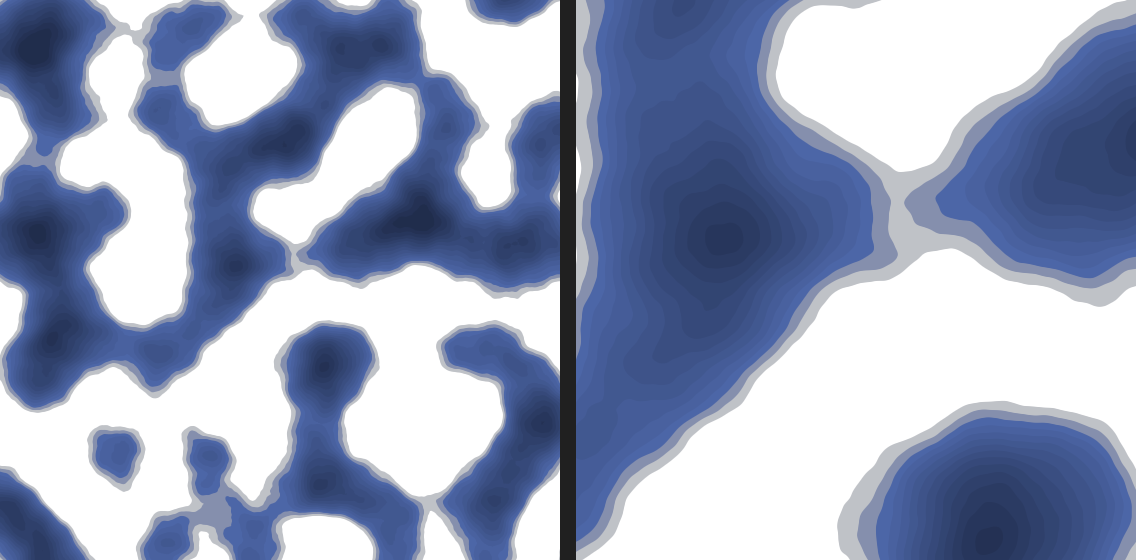
Left, the full canvas; right, a detail of the centre.
A WebGL 2 fragment shader for this texture:

```glsl
#version 300 es
precision highp float;
// Irregular stepped blue islands with grey rims on white, from layered gradient noise.

uniform vec2 u_resolution;
out vec4 fragColor;

// Noise layers
const float CELLS = 6.0;         // lattice cells across the canvas
const int OCTAVES = 3;
const float LACUNARITY = 4.0;
const float GAIN = 0.09;         // strength of the edge wobble
const uint SEED = 17u;

// Height thresholds
const float RIM_OUTER = -0.016;
const float RIM_INNER = 0.027;
const float ISLAND_EDGE = 0.066;
const float ISLAND_PEAK = 0.56;
const float STEPS = 13.0;        // shades between island edge and peak

// Colours
const vec3 PAPER = vec3(1.0);
const vec3 RIM_LIGHT = vec3(0.75, 0.76, 0.78);
const vec3 RIM_DARK = vec3(0.52, 0.56, 0.68);
const vec3 BLUE_LIGHT = vec3(0.30, 0.40, 0.655);
const vec3 BLUE_DARK = vec3(0.125, 0.175, 0.30);

const float TAU = 6.2831853;

uint scramble(uint v) {
    v = v * 747796405u + 2891336453u;
    v = ((v >> ((v >> 28u) + 4u)) ^ v) * 277803737u;
    return (v >> 22u) ^ v;
}

// Unit gradient at a lattice corner
vec2 cornerGradient(vec2 corner, uint layer) {
    ivec2 c = ivec2(corner);
    uint h = scramble(uint(c.x) + scramble(uint(c.y) + scramble(layer + SEED)));
    float angle = TAU * float(h >> 8u) / 16777216.0;
    return vec2(cos(angle), sin(angle));
}

float cornerRamp(vec2 cell, vec2 local, vec2 offset, uint layer) {
    return dot(cornerGradient(cell + offset, layer), local - offset);
}

float gradientNoise(vec2 p, uint layer) {
    vec2 cell = floor(p);
    vec2 f = p - cell;
    vec2 fade = f * f * f * (f * (f * 6.0 - 15.0) + 10.0);
    float low = mix(cornerRamp(cell, f, vec2(0.0, 0.0), layer),
                    cornerRamp(cell, f, vec2(1.0, 0.0), layer), fade.x);
    float high = mix(cornerRamp(cell, f, vec2(0.0, 1.0), layer),
                     cornerRamp(cell, f, vec2(1.0, 1.0), layer), fade.x);
    return mix(low, high, fade.y);
}

float terrainHeight(vec2 uv) {
    float sum = 0.0;
    float amplitude = 1.0;
    vec2 p = uv * CELLS;
    for (int i = 0; i < OCTAVES; i++) {
        sum += amplitude * gradientNoise(p, uint(i));
        p *= LACUNARITY;
        amplitude *= GAIN;
    }
    return sum;
}

// Antialiased threshold
float above(float value, float limit, float width) {
    return smoothstep(limit - width, limit + width, value);
}

void main() {
    vec2 uv = gl_FragCoord.xy / u_resolution.y;
    float height = terrainHeight(uv);
    float softness = max(0.5 * fwidth(height), 1e-5);

    // Island shading: a staircase with softened risers
    float depth = (height - ISLAND_EDGE) / (ISLAND_PEAK - ISLAND_EDGE) * STEPS;
    float riser = clamp(softness * STEPS / (ISLAND_PEAK - ISLAND_EDGE), 1e-4, 0.5);
    float stair = floor(depth) + smoothstep(1.0 - 2.0 * riser, 1.0, fract(depth));
    float shade = clamp(stair / (STEPS - 1.0), 0.0, 1.0);
    vec3 island = mix(BLUE_LIGHT, BLUE_DARK, shade);

    // Rims from the outside in
    vec3 color = mix(PAPER, RIM_LIGHT, above(height, RIM_OUTER, softness));
    color = mix(color, RIM_DARK, above(height, RIM_INNER, softness));
    color = mix(color, island, above(height, ISLAND_EDGE, softness));
    fragColor = vec4(color, 1.0);
}
```
